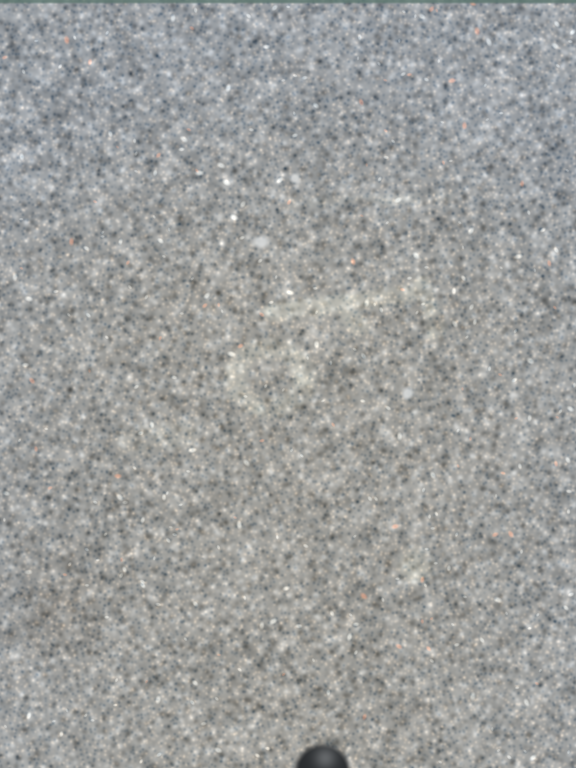
This texture is drawn by a Shadertoy shader. Its source:

```glsl
// Worn grey asphalt seen from above, slightly out of focus.
// Layers of soft cellular grains form the stone; sparse chips, pale scuffs,
// a dark stain and a rounded dark toe at the lower edge lie over it.

const vec3 ASPHALT = vec3(0.612, 0.615, 0.612);
const vec3 COOL_TINT = vec3(-0.012, 0.004, 0.026);
const vec3 WARM_TINT = vec3(0.008, 0.002, -0.014);
const vec3 PALE_CHIP = vec3(0.23, 0.23, 0.22);
const vec3 RUSTY_CHIP = vec3(0.22, 0.07, 0.01);
const vec3 SCUFF = vec3(0.095, 0.095, 0.078);
const vec3 STAIN = vec3(0.055, 0.065, 0.075);
const vec3 TOE = vec3(0.17, 0.18, 0.19);
const vec3 TOP_EDGE = vec3(0.36, 0.46, 0.43);

const float COARSE_CELLS = 46.0;   // cells per canvas height
const float GRAIN_CELLS = 118.0;
const float FINE_CELLS = 205.0;
const float CHIP_CELLS = 62.0;
const float CHIP_SHARE = 0.11;     // share of cells that hold a chip
const float RUSTY_SHARE = 0.2;
const float GRAIN_FALLOFF = 5.0;

vec3 hash3(vec2 cell) {
    vec3 q = fract(cell.xyx * vec3(0.1031, 0.1030, 0.0973));
    q += dot(q, q.yxz + 33.33);
    return fract((q.xxy + q.yzz) * q.zyx);
}

// Soft light and dark grains, one per cell, centred on zero.
float grains(vec2 p) {
    vec2 cell = floor(p);
    float sum = 0.0;
    for (int y = -1; y <= 1; y++)
    for (int x = -1; x <= 1; x++) {
        vec2 c = cell + vec2(x, y);
        vec3 h = hash3(c);
        vec2 d = p - c - h.xy;
        sum += (h.z - 0.5) * exp(-GRAIN_FALLOFF * dot(d, d));
    }
    return sum;
}

// Sparse bright stones of varied size, stretch and tint.
vec3 chips(vec2 p) {
    vec2 cell = floor(p);
    vec3 light = vec3(0.0);
    for (int y = -1; y <= 1; y++)
    for (int x = -1; x <= 1; x++) {
        vec2 c = cell + vec2(x, y);
        vec3 h = hash3(c + 71.0);
        vec3 look = hash3(c + 193.0);
        float angle = 6.2832 * look.x;
        vec2 axis = vec2(cos(angle), sin(angle));
        vec2 d = p - c - h.xy;
        d = vec2(dot(d, axis), 1.5 * dot(d, vec2(-axis.y, axis.x)));
        float radius = mix(0.13, 0.27, look.y * look.y);
        float body = 1.0 - smoothstep(0.35, 1.7, length(d) / radius);
        vec3 tint = look.z < RUSTY_SHARE ? RUSTY_CHIP : PALE_CHIP;
        light += tint * body * step(h.z, CHIP_SHARE) * mix(0.5, 1.1, look.y);
    }
    return light;
}

float segment(vec2 p, vec2 a, vec2 b) {
    vec2 ab = b - a;
    return length(p - a - ab * clamp(dot(p - a, ab) / dot(ab, ab), 0.0, 1.0));
}

float soft(float d, float radius) {
    return 1.0 - smoothstep(0.4 * radius, 1.5 * radius, d);
}

// Coverage of the rubbed pale marks.
float scuffs(vec2 p) {
    float bar = soft(segment(p, vec2(0.355, 0.594), vec2(0.545, 0.618)), 0.012);
    bar = max(bar, soft(segment(p, vec2(0.55, 0.63), vec2(0.569, 0.57)), 0.011));
    bar = max(bar, soft(segment(p, vec2(0.45, 0.60), vec2(0.468, 0.575)), 0.013));
    float ring = soft(abs(length((p - vec2(0.352, 0.508)) * vec2(0.95, 1.1)) - 0.043), 0.014);
    float streak = 0.35 * soft(segment(p, vec2(0.38, 0.735), vec2(0.586, 0.745)), 0.007);
    float smear = 0.4 * soft(segment(p, vec2(0.17, 0.425), vec2(0.24, 0.435)), 0.018);
    float spot = 1.3 * soft(length(p - vec2(0.54, 0.264)), 0.021);
    return max(max(bar, 0.85 * ring), max(max(streak, smear), spot));
}

void mainImage(out vec4 fragColor, in vec2 fragCoord) {
    vec2 p = fragCoord / iResolution.y;
    float across = fragCoord.x / iResolution.x - 0.5;

    // Slow tone: cool at the top and sides, warmer in the middle
    float cool = smoothstep(0.55, 1.0, p.y) + 2.0 * across * across;
    vec3 color = ASPHALT + mix(WARM_TINT, COOL_TINT, clamp(cool, 0.0, 1.0));
    color += 0.008 * sin(p.x * 9.0 + 2.0 * sin(p.y * 7.0)) * sin(p.y * 11.0 + 1.0);

    // Stone grain
    float coarse = grains(p * COARSE_CELLS + 17.0);
    float medium = grains(mat2(0.8, 0.6, -0.6, 0.8) * p * GRAIN_CELLS + 200.0);
    float fine = grains(p * FINE_CELLS + 407.0);
    color += 0.13 * coarse + 0.29 * medium + 0.21 * fine;
    color += 0.05 * fine * vec3(1.0, 0.0, -1.0);

    // Wear, stain and loose pale stones
    color += SCUFF * scuffs(p + 0.006 * coarse) * (0.85 + 1.5 * coarse);
    color -= STAIN * exp(-dot(p - vec2(0.08, 0.21), p - vec2(0.08, 0.21)) * 320.0);
    color += chips(p * CHIP_CELLS);
    float pebble = soft(length((p - vec2(0.34, 0.685)) * vec2(0.85, 1.1)), 0.009);
    pebble = max(pebble, soft(length(p - vec2(0.531, 0.488)), 0.007));
    pebble = max(pebble, soft(length(p - vec2(0.384, 0.768)), 0.006));
    color = mix(color, vec3(0.85, 0.86, 0.86), 0.85 * pebble);

    // Dark toe with a faint sheen, and the thin upper edge
    vec2 toe = (p - vec2(0.42, -0.005)) / vec2(0.036, 0.036);
    vec3 toeColor = TOE + 0.22 * exp(-6.0 * dot(toe - vec2(0.1, 0.5), toe - vec2(0.1, 0.5)));
    color = mix(color, toeColor, 1.0 - smoothstep(0.82, 1.12, length(toe)));
    color = mix(color, TOP_EDGE, 0.8 * smoothstep(0.994, 0.998, p.y));

    fragColor = vec4(clamp(color, 0.0, 1.0), 1.0);
}
```
